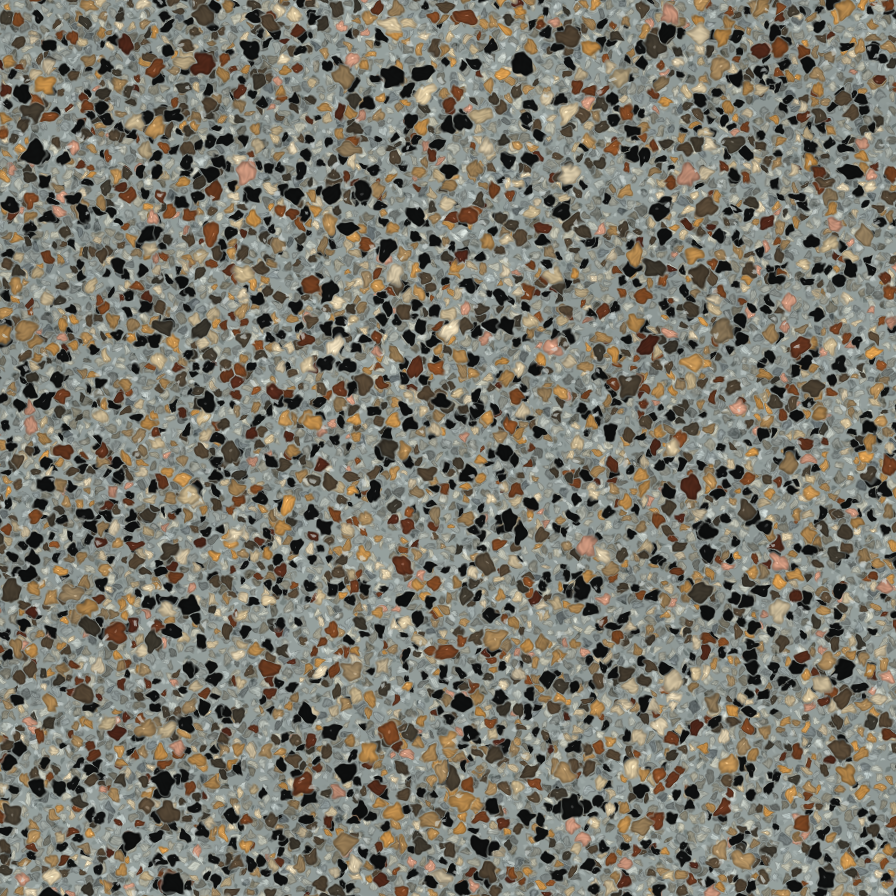
This texture is drawn by a Shadertoy shader. Its source:

```glsl
struct Grain {
    float edge;   // negative inside the grain
    vec3 id;      // random values for its colour
    vec2 local;   // position inside the grain
};

vec3 hash(vec2 p) {
    vec3 q = fract(p.xyx * vec3(0.1031, 0.1030, 0.0973));
    q += dot(q, q.yxz + 33.33);
    return fract((q.xxy + q.yzz) * q.zyx);
}

// Nearest irregular pebble; touching pebbles keep a narrow joint
Grain nearestGrain(vec2 p, float keep, float seed) {
    Grain g = Grain(9.0, vec3(0.0), vec2(0.0));
    float second = 9.0;
    for (int y = -1; y <= 1; y++)
    for (int x = -1; x <= 1; x++) {
        vec2 cell = floor(p) + vec2(x, y);
        vec3 place = hash(cell + seed);
        if (place.z > keep) continue;
        vec3 shape = hash(cell + seed + 57.0);
        float turn = 6.2832 * shape.x;
        vec2 q = p - cell - 0.5 - 0.8 * (place.xy - 0.5);
        q = mat2(cos(turn), sin(turn), -sin(turn), cos(turn)) * q;
        q *= vec2(0.87, 1.0 + 0.6 * shape.y * shape.y);
        float a = atan(q.y, q.x);
        float radius = 0.33 + 0.21 * shape.z;
        radius *= 1.0 + 0.10 * sin(3.0 * a + 40.0 * place.x)
                      + 0.07 * sin(4.0 * a + 40.0 * place.y)
                      + 0.04 * sin(7.0 * a + 40.0 * shape.y);
        float d = length(q) - radius;
        if (d < g.edge) {
            second = g.edge;
            g = Grain(d, hash(cell + seed + 113.0), q);
        } else {
            second = min(second, d);
        }
    }
    g.edge = max(g.edge, 0.5 * (g.edge - second) + 0.045);
    return g;
}

vec3 greyStone(vec3 id) {
    vec3 stone = mix(vec3(0.35, 0.36, 0.34), vec3(0.73, 0.75, 0.71), pow(id.x, 0.8));
    return stone + (id.y - 0.45) * vec3(0.07, 0.015, -0.06);
}

vec3 colouredStone(vec3 id) {
    float kind = id.x;
    vec3 stone = vec3(0.05, 0.055, 0.055);                                     // black
    stone = mix(stone, mix(vec3(0.20, 0.19, 0.16), vec3(0.33, 0.27, 0.20), id.y), step(0.29, kind));
    stone = mix(stone, mix(vec3(0.27, 0.13, 0.09), vec3(0.50, 0.29, 0.14), id.y), step(0.48, kind));
    stone = mix(stone, mix(vec3(0.52, 0.45, 0.34), vec3(0.75, 0.54, 0.27), id.y), step(0.59, kind));
    stone = mix(stone, mix(vec3(0.70, 0.63, 0.49), vec3(0.79, 0.74, 0.63), id.y), step(0.83, kind));
    stone = mix(stone, vec3(0.73, 0.54, 0.45), step(0.96, kind));              // pink
    return stone * (0.9 + 0.2 * id.z);
}

// Cloudy mineral tone and a darker rounded border
vec3 shade(vec3 stone, Grain g) {
    float cloud = sin(g.local.x * 11.0 + 30.0 * g.id.y + 2.0 * sin(g.local.y * 9.0))
                * sin(g.local.y * 13.0 + 30.0 * g.id.z);
    return stone * (mix(0.80, 1.06, smoothstep(0.0, -0.22, g.edge)) + 0.07 * cloud);
}

vec3 layPebbles(vec3 under, vec2 uv, float scale, float keep, float seed) {
    Grain g = nearestGrain(uv * scale, keep, seed);
    float soft = scale * (0.0007 + 0.6 / iResolution.y);
    float halo = smoothstep(0.13, 0.03, g.edge);
    vec3 col = mix(under, vec3(0.61, 0.64, 0.62), 0.45 * halo);
    vec3 stone = shade(colouredStone(g.id), g);
    // Small wet highlight off the centre
    float glint = smoothstep(0.10, 0.02, length(g.local - 0.3 * (g.id.yz - 0.5)));
    stone += 0.16 * glint * step(0.65, g.id.z);
    return mix(col, stone, smoothstep(soft, -soft, g.edge));
}

void mainImage(out vec4 fragColor, in vec2 fragCoord) {
    vec2 uv = fragCoord / iResolution.y;
    vec2 warped = uv + 0.0012 * sin(uv.yx * 310.0 + 2.0 * sin(uv * 170.0));

    // Cement with packed translucent grey grains
    vec3 col = vec3(0.57, 0.61, 0.60);
    Grain base = nearestGrain(warped * 86.0, 1.0, 11.0);
    float soft = 86.0 * (0.0009 + 0.6 / iResolution.y);
    col = mix(col, shade(greyStone(base.id), base), 0.9 * smoothstep(soft, -soft, base.edge));

    // Fine sand, pale and dark
    Grain sand = nearestGrain(warped * 190.0, 0.3, 201.0);
    float sandMask = smoothstep(0.25, -0.25, sand.edge);
    col += sandMask * (sand.id.x - 0.5) * 0.3;

    // Coloured pebbles, from small to large
    col = layPebbles(col, warped, 94.0, 0.29, 307.0);
    col = layPebbles(col, warped, 65.0, 0.40, 419.0);
    col = layPebbles(col, warped, 45.0, 0.13, 523.0);

    // Rare bright flecks and broad uneven tone
    Grain fleck = nearestGrain(warped * 150.0, 0.025, 631.0);
    col = mix(col, vec3(0.84, 0.87, 0.86), 0.6 * smoothstep(0.1, -0.25, fleck.edge));
    col *= 1.0 + 0.03 * sin(uv.x * 9.0 + 2.0 * sin(uv.y * 7.0)) * sin(uv.y * 11.0 + 1.0);
    fragColor = vec4(clamp(col, 0.0, 1.0), 1.0);
}
```
